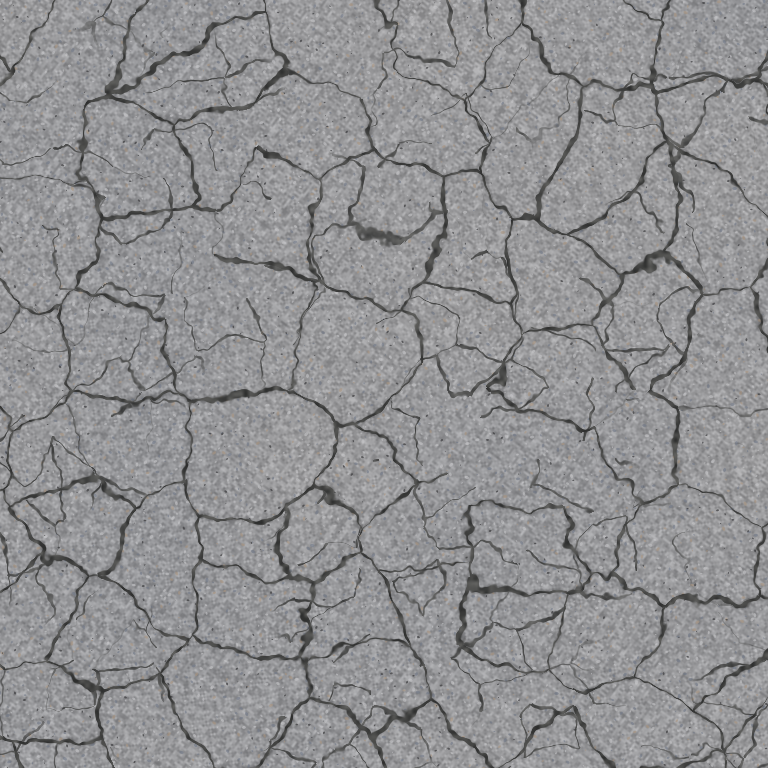
Write a WebGL 1 fragment shader that draws this texture.

```glsl
precision highp float;
// Weathered grey asphalt split by a net of jagged dark cracks.
// Cracks are warped Voronoi borders at two scales, each border with its own
// strength; the surface is fine value noise with scattered chips and pits.
uniform vec2 u_resolution;

const vec3 ASPHALT = vec3(0.598, 0.599, 0.608);
const vec3 CRACK_DARK = vec3(0.15, 0.153, 0.15);
const vec3 CRACK_DUST = vec3(0.37, 0.37, 0.36);
const vec3 CHIP_PALE = vec3(0.78, 0.78, 0.79);
const vec3 CHIP_TAN = vec3(0.66, 0.58, 0.50);
const vec3 CHIP_BLUE = vec3(0.44, 0.47, 0.53);
const vec3 PIT = vec3(0.25, 0.25, 0.26);

float hash(vec2 p) {
  return fract(sin(dot(p, vec2(127.1, 311.7))) * 43758.5453);
}

vec2 hash2(vec2 p) {
  return vec2(hash(p), hash(p + 57.3));
}

float noise(vec2 p) {
  vec2 i = floor(p);
  vec2 f = fract(p);
  f = f * f * (3.0 - 2.0 * f);
  float low = mix(hash(i), hash(i + vec2(1.0, 0.0)), f.x);
  float high = mix(hash(i + vec2(0.0, 1.0)), hash(i + 1.0), f.x);
  return mix(low, high, f.y);
}

// Centred vector noise used to bend the crack lines.
vec2 wobble(vec2 p, float frequency) {
  return vec2(noise(p * frequency), noise(p * frequency + 31.7)) - 0.5;
}

vec2 cellPoint(vec2 cell, float seed) {
  return cell + 0.06 + 0.88 * hash2(cell + seed);
}

// Nearest Voronoi border: x is its distance, y a random rank of that border.
vec2 border(vec2 p, float scale, float seed) {
  vec2 q = p * scale;
  vec2 base = floor(q);
  vec2 home = base;
  vec2 toHome = vec2(0.0);
  float nearest = 9.0;
  for (int y = -1; y <= 1; y++) {
    for (int x = -1; x <= 1; x++) {
      vec2 cell = base + vec2(float(x), float(y));
      vec2 r = cellPoint(cell, seed) - q;
      if (dot(r, r) < nearest) {
        nearest = dot(r, r);
        toHome = r;
        home = cell;
      }
    }
  }
  vec2 result = vec2(9.0, 0.0);
  for (int y = -2; y <= 2; y++) {
    for (int x = -2; x <= 2; x++) {
      vec2 cell = home + vec2(float(x), float(y));
      vec2 r = cellPoint(cell, seed) - q;
      vec2 span = r - toHome;
      if (dot(span, span) > 0.0001) {
        float d = dot(0.5 * (toHome + r), normalize(span)) / scale;
        if (d < result.x) result = vec2(d, hash(home + cell + seed * 1.7));
      }
    }
  }
  return result;
}

// Coverage of a border as a crack; keep is the share of borders drawn.
float crackLine(vec2 edge, float keep, float halfWidth, float soft) {
  float strength = smoothstep(0.0, 0.4, keep - edge.y);
  float w = halfWidth * mix(0.4, 1.0, strength);
  float line = 1.0 - smoothstep(w - soft, w + soft, edge.x);
  return line * smoothstep(0.0, 0.1, strength);
}

// One slightly stretched speck per grid cell: x is coverage, y its random kind.
vec2 specks(vec2 p, float scale, float keep, float size, float soft, float seed) {
  vec2 q = p * scale;
  vec2 cell = floor(q);
  vec2 r = fract(q) - mix(vec2(0.32), vec2(0.68), hash2(cell + seed));
  float angle = 6.283 * hash(cell + seed + 11.0);
  vec2 axis = vec2(cos(angle), sin(angle));
  float d = length(vec2(dot(r, axis), 1.5 * dot(r, vec2(-axis.y, axis.x))));
  float radius = size * mix(0.3, 1.0, hash(cell + seed + 23.0));
  float shown = step(hash(cell + seed + 37.0), keep);
  float edge = soft * scale;
  float cover = shown * (1.0 - smoothstep(radius - edge, radius + edge, d));
  return vec2(cover, hash(cell + seed + 41.0));
}

vec3 chipColour(float kind) {
  vec3 dull = mix(CHIP_TAN, CHIP_BLUE, step(0.62, kind));
  return mix(CHIP_PALE, dull, step(0.45, kind));
}

void main() {
  vec2 p = gl_FragCoord.xy / u_resolution.y;
  float soft = max(0.001, 0.5 / u_resolution.y);

  // Grainy surface on a turned grid, with faint broad stains
  vec2 turned = mat2(0.8, 0.6, -0.6, 0.8) * p;
  float grain = 0.18 * (noise(turned * 330.0) - 0.5) + 0.09 * (noise(p * 165.0 + 9.0) - 0.5);
  float stain = noise(p * 5.0 + 3.0) - 0.5;
  vec3 colour = ASPHALT + grain + 0.022 * stain * vec3(1.2, 1.0, 0.7);

  // Mineral chips and small pits
  vec2 chip = specks(turned, 110.0, 0.4, 0.32, soft, 5.0);
  colour = mix(colour, chipColour(chip.y), 0.6 * chip.x);
  vec2 pit = specks(turned, 85.0, 0.12, 0.17, soft, 71.0);
  colour = mix(colour, PIT, 0.75 * pit.x);

  // Jagged crack net with ragged, swelling and thinning lines
  vec2 bent = p + 0.05 * wobble(p, 7.0) + 0.022 * wobble(p, 24.0);
  bent += 0.009 * wobble(p, 70.0) + 0.0035 * wobble(p, 160.0);
  float swell = 0.15 + 0.9 * noise(p * 26.0 + 17.0) + 0.8 * noise(p * 120.0 + 5.0);
  vec2 majorEdge = border(bent, 8.0, 13.0);
  vec2 minorEdge = border(bent, 14.5, 29.0);
  float major = crackLine(majorEdge, 0.95, 0.0024 * swell, soft);
  float patches = smoothstep(0.35, 0.5, noise(p * 7.0 + 43.0));
  float minor = patches * crackLine(minorEdge, 0.55, 0.0017 * swell, soft);
  float rim = max(crackLine(majorEdge, 0.95, 0.0035, 0.0035), 0.5 * minor);
  float crack = max(major, 0.85 * minor);

  // Worn crumbling rims, then crack bottoms with uneven dust
  colour *= 1.0 - 0.32 * rim * noise(p * 190.0 + 77.0);
  vec3 bottom = mix(CRACK_DARK, CRACK_DUST, noise(p * 150.0 + 61.0));
  colour = mix(colour, bottom, 0.92 * crack);
  gl_FragColor = vec4(clamp(colour, 0.0, 1.0), 1.0);
}
```
